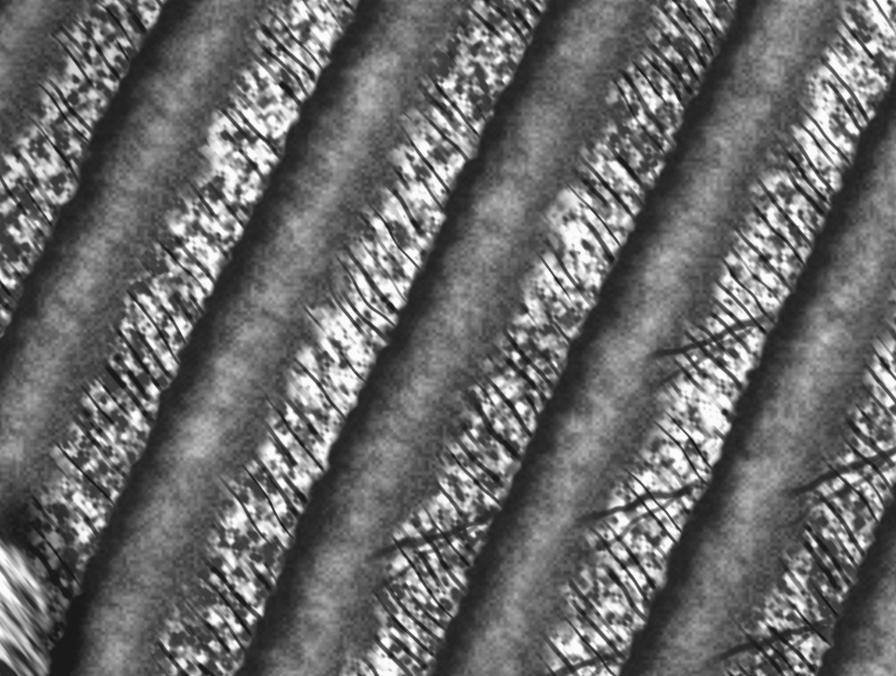
Write a Shadertoy shader that draws this texture.

```glsl
// Slanted grey ridges with dark grooves and bright, finely cracked bands, as under a microscope.

#define PITCH 0.285    // horizontal distance between grooves
#define SLANT 0.468    // sideways run of a groove per unit of height
#define OFFSET 0.075   // groove position on the lower edge
#define BOW 0.05       // slight curve of the grooves
#define CRACKS 46.0    // cracks per unit length
#define GRAIN 92.0     // grains per unit length
#define GROOVE_TONE 0.15
#define TROUGH_TONE 0.29

float hash(vec2 p) {
    return fract(sin(dot(p, vec2(127.1, 311.7))) * 43758.5453);
}

float noise(vec2 p) {
    vec2 i = floor(p), f = p - i;
    f = f * f * (3.0 - 2.0 * f);
    return mix(mix(hash(i), hash(i + vec2(1, 0)), f.x),
               mix(hash(i + vec2(0, 1)), hash(i + vec2(1, 1)), f.x), f.y);
}

float fbm(vec2 p) {
    float sum = 0.0, amp = 0.57;
    for (int i = 0; i < 3; i++) {
        sum += amp * noise(p);
        p = mat2(1.6, 1.2, -1.2, 1.6) * p + 7.3;
        amp *= 0.5;
    }
    return sum;
}

// Irregular parallel cracks; q.x runs across them, q.y along them.
float cracks(vec2 q, vec2 p, float id) {
    float c = q.x * CRACKS + 1.3 * fbm(p * 9.0) + 0.37 * id;
    float k = floor(c);
    float d = abs(c - k - 0.3 - 0.4 * hash(vec2(k, id)));
    float width = 0.05 + 0.13 * hash(vec2(id + 9.0, k));
    float reach = smoothstep(0.2, 0.6, noise(vec2(k * 3.7, q.y * 14.0)));
    return (1.0 - smoothstep(width * 0.4, width + 0.1, d)) * reach;
}

// Forked dark wrinkles, one per ridge in three rows at the lower right.
float wrinkles(vec2 p) {
    float dark = 0.0;
    float wobble = 0.022 * (fbm(p * 22.0) - 0.5);
    for (int row = -1; row <= 1; row++) {
        for (int col = 0; col < 3; col++) {
            vec2 center = vec2(0.645, 0.21) + float(col) * vec2(0.305, 0.047)
                        + float(row) * vec2(0.2, -0.2);
            vec2 d = p - center;
            float weight = row < 0 ? 0.5 * float(col) : 1.0;
            float ends = 1.0 - smoothstep(0.06, 0.12, abs(d.x));
            float upper = abs(d.y - 0.36 * d.x + wobble);
            float lower = abs(d.y - 0.58 * d.x + 0.025 - wobble);
            float line = max(1.0 - smoothstep(0.002, 0.010, upper),
                             0.7 - 0.7 * smoothstep(0.001, 0.008, lower));
            dark = max(dark, line * ends * weight);
        }
    }
    return dark;
}

void mainImage(out vec4 fragColor, in vec2 fragCoord) {
    vec2 p = fragCoord / iResolution.y;

    // Position across the ridges: whole numbers lie in the grooves
    float s = (p.x - SLANT * p.y - OFFSET + BOW * p.y * (1.0 - p.y)) / PITCH;
    s += 0.07 * (fbm(p * 7.0) - 0.5) + 0.05 * (noise(p * 65.0) - 0.5);
    float id = floor(s), f = s - id;

    vec2 along = normalize(vec2(SLANT, 1.0));
    vec2 ridgePos = vec2(dot(p, along), dot(p, vec2(along.y, -along.x)));
    vec2 crackPos = vec2(dot(p, vec2(0.77, 0.64)), dot(p, vec2(0.64, -0.77)));
    float patches = fbm(p * 6.0 + 3.0);
    float fine = noise(p * 190.0);

    // Soft rounded ridge, mottled and streaked crosswise
    float mottle = fbm(p * 30.0);
    float streak = noise(ridgePos * vec2(95.0, 38.0));
    float crest = exp(-pow((f - 0.27 + 0.1 * (mottle - 0.5)) / 0.13, 2.0));
    float wall = smoothstep(0.02, 0.16, f) * (1.0 - smoothstep(0.93, 0.98, f));
    float tone = mix(GROOVE_TONE, TROUGH_TONE, wall);
    tone += crest * (0.02 + 0.30 * mottle + 0.17 * streak) * (0.6 + 0.7 * patches);
    tone += (0.04 + 0.12 * wall) * (fine - 0.5);

    // Bright granular band cut by cracks
    vec2 grainPos = crackPos * vec2(1.0, 0.7) * GRAIN;
    float grain = 0.6 * noise(grainPos) + 0.4 * noise(grainPos * 2.1 + 5.0);
    float bright = 0.24 + 0.76 * smoothstep(0.22, 0.8, grain + 0.35 * (patches - 0.45));
    bright *= 1.0 - 0.68 * cracks(crackPos, p, id);
    float band = smoothstep(0.46, 0.65, f + 0.22 * (fbm(p * 24.0) - 0.5))
               * (1.0 - smoothstep(0.91, 0.97, f));
    tone = mix(tone, bright, band);

    // Wrinkles and dimmer upper left
    tone = mix(tone, 0.13, 0.8 * wrinkles(p));
    tone *= mix(0.78, 1.0, smoothstep(0.0, 0.45, length(p - vec2(0.0, 1.0))));

    // Torn bright corner with a dark rim
    float corner = length((p - vec2(0.0, 0.08)) * vec2(1.0, 0.62))
                 + 0.04 * (fbm(p * 20.0) - 0.5);
    float shreds = fbm(crackPos * vec2(70.0, 14.0));
    tone *= 1.0 - 0.6 * (1.0 - smoothstep(0.09, 0.16, corner));
    tone = mix(tone, 0.15 + 0.95 * smoothstep(0.25, 0.75, shreds),
               1.0 - smoothstep(0.06, 0.09, corner));

    fragColor = vec4(vec3(clamp(tone, 0.1, 0.98)), 1.0);
}
```
